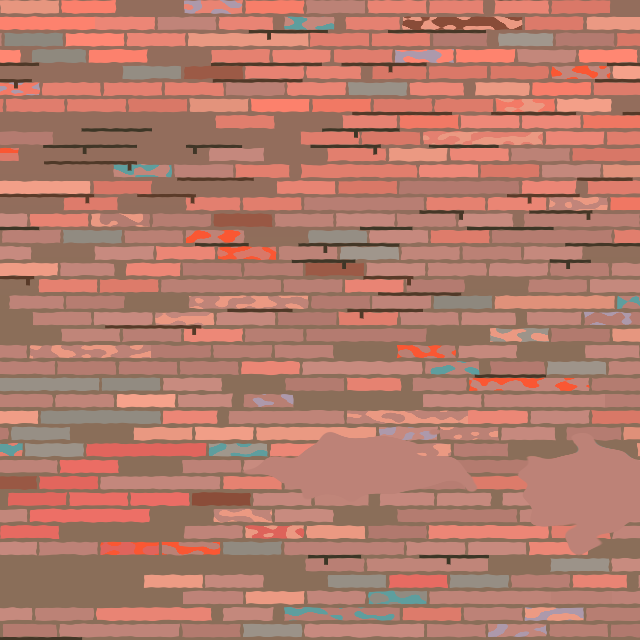
Give the GLSL for this texture, as a three.js fragment shader.

```glsl
const float ROWS = 39.0;
const float COLUMNS = 10.45;
const vec2 CELL = vec2(1.0 / COLUMNS, 1.0 / ROWS);
const float ROW_SHIFT = 0.08;
const float HALF_BED = 0.0029;
const float HALF_JOINT = 0.0023;
const float MERGED = 0.13;
const float EDGE = 0.0008;
const float WOBBLE = 0.0022;
const float BARE = 0.07;
const float STAINED = 0.12;
const float CRACK_RUNS = 5.0;
const float CRACK_HALF = 0.0024;

const vec3 MORTAR_HIGH = vec3(0.575, 0.428, 0.362);
const vec3 MORTAR_LOW = vec3(0.543, 0.432, 0.348);
const vec3 DULL_PINK = vec3(0.74, 0.51, 0.465);
const vec3 SALMON = vec3(0.89, 0.50, 0.435);
const vec3 CORAL = vec3(0.98, 0.50, 0.42);
const vec3 PEACH = vec3(0.92, 0.60, 0.51);
const vec3 RED = vec3(0.91, 0.42, 0.385);
const vec3 GREY = vec3(0.59, 0.56, 0.52);
const vec3 RUST = vec3(0.58, 0.33, 0.25);
const vec3 TEAL = vec3(0.37, 0.62, 0.62);
const vec3 LILAC = vec3(0.68, 0.60, 0.67);
const vec3 VERMILION = vec3(0.98, 0.34, 0.20);
const vec3 CRACK_GREEN = vec3(0.23, 0.21, 0.15);
const vec3 CRACK_BROWN = vec3(0.36, 0.23, 0.16);

varying vec2 vUv;

float hash(vec2 p) {
  vec3 q = fract(p.xyx * 0.1031);
  q += dot(q, q.yzx + 33.33);
  return fract((q.x + q.y) * q.z);
}

vec2 gradient(vec2 p) {
  float a = 6.28318 * hash(p);
  return vec2(cos(a), sin(a));
}

float noise(vec2 p) {
  vec2 i = floor(p), f = p - i;
  vec2 u = f * f * f * (f * (f * 6.0 - 15.0) + 10.0);
  vec2 e = vec2(1.0, 0.0);
  float low = mix(dot(gradient(i), f), dot(gradient(i + e), f - e), u.x);
  float high = mix(dot(gradient(i + e.yx), f - e.yx), dot(gradient(i + 1.0), f - 1.0), u.x);
  return mix(low, high, u.y);
}

// Soft elliptical region of wear
float zone(vec2 p, vec2 center, vec2 radius) {
  vec2 d = (p - center) / radius;
  return exp(-dot(d, d));
}

// Half width of the joint left of a brick; negative where two bricks merge
float joint(vec2 id) {
  float h = hash(id + 71.0);
  return h < MERGED ? -CELL.x : HALF_JOINT * (1.0 + 3.0 * step(0.92, h));
}

vec3 brickColor(vec2 id, vec2 mid) {
  float kind = hash(id + 13.0);
  float warm = 0.10 + 0.62 * smoothstep(0.42, 0.85, mid.y);
  vec3 color = mix(DULL_PINK, SALMON, step(hash(id + 29.0), warm));
  color = mix(color, CORAL, step(kind, 0.24 * smoothstep(0.6, 0.9, mid.y)));
  color = mix(color, PEACH, step(0.91, kind));
  color = mix(color, RUST, step(0.985, kind));
  float grey = 0.05 + 0.65 * zone(mid, vec2(0.08, 0.34), vec2(0.14, 0.06))
             + 0.5 * zone(mid, vec2(0.64, 0.08), vec2(0.14, 0.03));
  color = mix(color, GREY, step(hash(id + 43.0), grey));
  float red = 1.1 * zone(mid, vec2(0.18, 0.19), vec2(0.17, 0.06));
  color = mix(color, RED, step(hash(id + 57.0), red));
  return color + (hash(id + 91.0) - 0.5) * vec3(0.09, 0.07, 0.07);
}

// Dark broken run along a bed joint, with a short drip below it
float crack(vec2 uv, float y) {
  float row = floor(y + 0.5);
  float x = uv.x * CRACK_RUNS + hash(vec2(row, 5.0));
  vec2 id = vec2(floor(x), row);
  float f = x - id.x;
  float chance = mix(0.05, 0.28, smoothstep(0.3, 0.6, uv.y));
  float start = 0.05 + 0.3 * hash(id + 17.0);
  float end = 0.95 - 0.3 * hash(id + 37.0);
  float dy = (y - row) * CELL.y + 0.0012 * noise(uv * 90.0);
  float along = max(start - f, f - end) / CRACK_RUNS;
  float run = max(along, abs(dy) - CRACK_HALF);
  float drip = abs(f - mix(start, end, hash(id + 23.0))) / CRACK_RUNS - 0.003;
  drip = max(drip, max(dy, -dy - CELL.y * 0.48));
  float d = min(run, mix(1.0, drip, step(hash(id + 3.0), 0.4)));
  return (1.0 - smoothstep(-EDGE, EDGE, d)) * step(hash(id), chance);
}

void main() {
  // Running bond with uneven row offsets
  float y = vUv.y * ROWS - ROW_SHIFT;
  float row = floor(y);
  float offset = 0.5 * mod(row, 2.0) + 0.35 * (hash(vec2(row, 9.0)) - 0.5);
  vec2 p = vec2(vUv.x * COLUMNS + offset, y);
  vec2 id = floor(p), f = p - id;
  float left = joint(id), right = joint(id + vec2(1.0, 0.0));
  vec2 owner = id - vec2(step(left, 0.0), 0.0);
  vec2 mid = (owner + 0.5 - vec2(offset, 0.0)) * CELL;

  // Brick outline
  float d = max(left - f.x * CELL.x, right - (1.0 - f.x) * CELL.x);
  d = max(d, HALF_BED - min(f.y, 1.0 - f.y) * CELL.y);
  d += WOBBLE * noise(vUv * vec2(65.0, 110.0));
  float brick = 1.0 - smoothstep(-EDGE, EDGE, d);

  // Bricks hidden under mortar
  float bare = BARE + 0.72 * zone(mid, vec2(0.18, 0.76), vec2(0.25, 0.09))
             + 0.75 * zone(mid, vec2(0.18, 0.10), vec2(0.26, 0.05))
             + 0.7 * zone(mid, vec2(0.55, 0.43), vec2(0.09, 0.04));
  brick *= step(bare, hash(owner + 101.0));

  // Joints worn flush with the bricks
  float flush = zone(vUv, vec2(0.57, 0.27), vec2(0.19, 0.06))
              + zone(vUv, vec2(0.93, 0.23), vec2(0.11, 0.09));
  flush = smoothstep(0.50, 0.53, flush + 0.5 * noise(vUv * vec2(16.0, 32.0)));

  // Patchy stains on some bricks
  vec3 color = brickColor(owner, mid);
  float tint = hash(owner + 131.0);
  vec3 stain = mix(PEACH, LILAC, step(0.3, tint));
  stain = mix(stain, TEAL, step(mix(0.45, 0.7, mid.y), tint));
  stain = mix(stain, VERMILION, step(0.86, tint));
  float patches = smoothstep(0.02, 0.07, noise(vUv * vec2(38.0, 75.0)));
  color = mix(color, stain, patches * step(hash(owner + 151.0), STAINED));
  color = mix(color, DULL_PINK, flush);

  vec3 mortar = mix(MORTAR_LOW, MORTAR_HIGH, smoothstep(0.45, 0.75, vUv.y));
  color = mix(mortar, color, max(brick, flush));
  vec3 dark = mix(CRACK_GREEN, CRACK_BROWN, hash(vec2(floor(y + 0.5), 63.0)));
  color = mix(color, dark, crack(vUv, y) * (1.0 - flush));
  gl_FragColor = vec4(color, 1.0);
}
```
